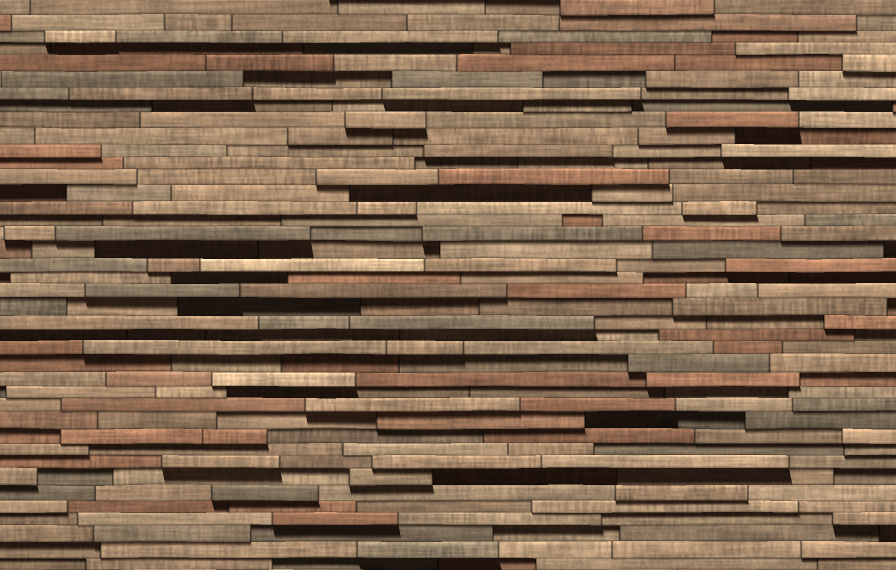
A Shadertoy shader for this texture:

```glsl
// Wall of stacked reclaimed timber strips that stand out by different amounts.
// Each row is cut into planks at jittered joints; light from above makes every
// plank throw a soft shadow on the deeper ones below it. Saw marks add grain.

const float ROWS = 40.0;          // strips over the canvas height
const float PLANK_LENGTH = 0.30;  // mean length, in canvas heights
const float SHADOW_REACH = 1.35;  // in rows, for the largest step in depth

const vec3 TAN_WOOD  = vec3(0.640, 0.525, 0.412);
const vec3 RED_WOOD  = vec3(0.610, 0.440, 0.335);
const vec3 GREY_WOOD = vec3(0.520, 0.455, 0.370);
const vec3 PALE_WOOD = vec3(0.715, 0.605, 0.480);
const vec3 SHADOW_TINT = vec3(0.23, 0.185, 0.16);

struct Plank {
    vec2 id;
    float left;
    float right;
    float depth;
};

float hash(vec2 p) {
    vec3 q = fract(p.xyx * vec3(0.1031, 0.1030, 0.0973));
    q += dot(q, q.yzx + 33.33);
    return fract((q.x + q.y) * q.z);
}

float noise(vec2 p) {
    vec2 i = floor(p);
    vec2 f = fract(p);
    f = f * f * (3.0 - 2.0 * f);
    float low = mix(hash(i), hash(i + vec2(1, 0)), f.x);
    float high = mix(hash(i + vec2(0, 1)), hash(i + vec2(1, 1)), f.x);
    return mix(low, high, f.y);
}

// Joint position inside a cell of a row
float joint(float cell, float row) {
    return cell + 0.06 + 0.88 * hash(vec2(cell + 17.0, row * 3.0 + 5.0));
}

// How far a plank stands out; alternate rows lean forward
float plankDepth(vec2 id) {
    float random = smoothstep(0.08, 0.92, hash(id + vec2(71.0, 29.0)));
    return mix(random, mod(id.y, 2.0), 0.30);
}

Plank findPlank(float x, float row) {
    float offset = 20.0 + 9.0 * hash(vec2(row, 4.0));
    float u = x / PLANK_LENGTH + offset;
    float cell = floor(u);
    if (u < joint(cell, row)) cell -= 1.0;
    vec2 id = vec2(cell, row);
    float left = (joint(cell, row) - offset) * PLANK_LENGTH;
    float right = (joint(cell + 1.0, row) - offset) * PLANK_LENGTH;
    return Plank(id, left, right, plankDepth(id));
}

// Shadow thrown by the two rows above
float castShadow(float x, float row, float height, float depth) {
    float shade = 0.0;
    for (int k = 1; k <= 2; k++) {
        float dist = float(k) - height;
        Plank above = findPlank(x - 0.006 * dist, row + float(k));
        float reach = SHADOW_REACH * (above.depth - depth);
        shade = max(shade, 1.0 - smoothstep(reach - 0.22, reach + 0.14, dist));
    }
    return shade;
}

vec3 plankColour(vec2 id) {
    float kind = hash(id + vec2(13.0, 47.0));
    vec3 c = mix(TAN_WOOD, PALE_WOOD, smoothstep(0.25, 0.5, kind));
    c = mix(c, GREY_WOOD, smoothstep(0.52, 0.62, kind));
    c = mix(c, RED_WOOD, smoothstep(0.74, 0.84, kind));
    return c * mix(0.88, 1.10, hash(id + vec2(3.0, 91.0)));
}

// Upright saw marks, lengthwise fibres and broad stains
float grain(vec2 p, vec2 id) {
    vec2 q = p + 7.0 * vec2(hash(id), hash(id.yx + 9.0));
    float saw = noise(q * vec2(230.0, 45.0)) - 0.5;
    float fibre = noise(q * vec2(22.0, 310.0)) - 0.5;
    float stain = noise(q * vec2(14.0, 50.0)) - 0.5;
    float speck = noise(q * 330.0) - 0.5;
    float sawn = mix(0.08, 0.30, hash(id + 55.0));
    return 1.0 + sawn * saw + 0.19 * fibre + 0.18 * stain + 0.11 * speck;
}

vec3 wall(vec2 p) {
    // Rows with slightly uneven heights and edges
    float y = p.y * ROWS + 0.16 * sin(p.y * 61.0);
    y += 0.10 * (noise(vec2(p.x * 7.0, p.y * ROWS)) - 0.5);
    float row = floor(y);
    float height = fract(y);
    Plank plank = findPlank(p.x, row);
    Plank over = findPlank(p.x, row + 1.0);

    // Wood, brighter where it stands forward
    vec3 colour = plankColour(plank.id) * grain(p, plank.id);
    colour *= mix(0.90, 1.07, plank.depth) * mix(0.94, 1.05, height);

    // Lit upper lip and dim lower edge
    float exposed = smoothstep(0.05, 0.45, plank.depth - over.depth);
    colour *= 1.0 + 0.17 * exposed * smoothstep(0.76, 0.90, height);
    colour *= mix(0.66, 1.0, smoothstep(0.0, 0.13, height));

    // Joints between the ends, then shadow from above
    float end = min(p.x - plank.left, plank.right - p.x);
    colour *= mix(0.45, 1.0, smoothstep(0.0, 0.0028, end));
    float shade = castShadow(p.x, row, height, plank.depth);
    return colour * mix(vec3(1.0), SHADOW_TINT, shade);
}

void mainImage(out vec4 fragColor, in vec2 fragCoord) {
    // Four samples per pixel smooth every edge
    vec3 sum = vec3(0.0);
    for (int i = 0; i < 4; i++) {
        vec2 shift = vec2(i % 2, i / 2) * 0.5 - 0.25;
        sum += wall((fragCoord + shift) / iResolution.y);
    }
    fragColor = vec4(sum / 4.0, 1.0);
}
```
